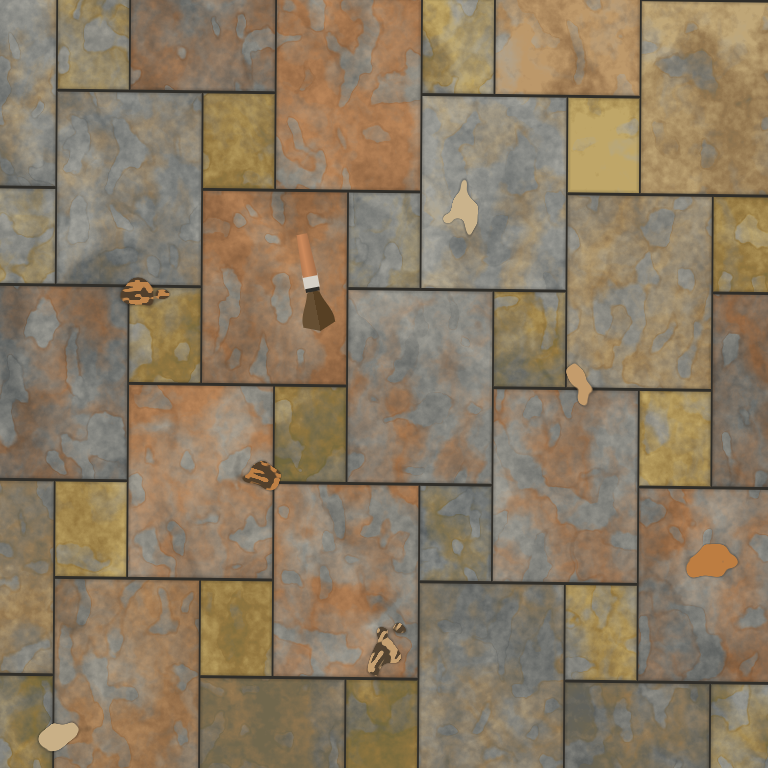
Reproduce this texture procedurally as a WebGL 1 fragment shader.

```glsl
precision highp float;
// Slate floor in a hopscotch pattern: each two-unit slab has a one-unit slab beside it.
// A cell's residue mod 5 gives its slab; noise mottles the stone between cool and warm
// tones. Dark joints, a few scraps and a small trowel lie on top.
uniform vec2 u_resolution;

#define UNIT vec2(0.0950, 0.1269)   // size of a small slab
#define ORIGIN vec2(0.4525, 0.3757) // corner of one large slab, y down
#define JOINT vec2(0.0012, 0.0019)  // half widths: upright, level
#define SLATE vec3(0.37, 0.37, 0.35)
#define ASH vec3(0.64, 0.62, 0.57)
#define OLIVE vec3(0.44, 0.40, 0.30)
#define OCHRE vec3(0.57, 0.46, 0.31)
#define SAND vec3(0.72, 0.62, 0.44)
#define RUST vec3(0.60, 0.41, 0.27)
#define GROUT vec3(0.19, 0.18, 0.16)
#define SCRAPS 7

float hash(vec2 p) {
  vec3 q = fract(p.xyx * 0.1031);
  q += dot(q, q.yzx + 33.33);
  return fract((q.x + q.y) * q.z);
}

float noise(vec2 p) {
  vec2 i = floor(p), f = fract(p);
  f = f * f * (3.0 - 2.0 * f);
  return mix(mix(hash(i), hash(i + vec2(1, 0)), f.x),
             mix(hash(i + vec2(0, 1)), hash(i + vec2(1, 1)), f.x), f.y);
}

float fbm(vec2 p) {
  float sum = 0.0, amp = 0.5;
  for (int i = 0; i < 5; i++) {
    sum += amp * noise(p);
    p = mat2(1.6, 1.2, -1.2, 1.6) * p + 7.3;
    amp *= 0.5;
  }
  return sum;
}

// Coverage of the inside of a signed distance, one pixel soft
float fill(float d) {
  return clamp(0.5 - d * u_resolution.y, 0.0, 1.0);
}

float box(vec2 p, vec2 halfSize) {
  vec2 d = abs(p) - halfSize;
  return max(d.x, d.y);
}

// Stone colour of a slab at canvas point p
vec3 stone(vec2 p, vec2 id, float isSmall) {
  float shade = hash(id + 3.7), heat = hash(id + 19.1), kind = hash(id + 41.3);
  vec2 q = p + 9.0 * vec2(shade, kind);
  vec2 warp = vec2(fbm(q * 14.0), fbm(q * 14.0 + 31.0)) - 0.5;
  float cloud = fbm(q * vec2(13.0, 10.0) + 2.5 * warp) - 0.5;
  float stain = fbm(q * vec2(19.0, 13.0) - 3.0 * warp + 50.0) - 0.5;
  float grain = fbm(q * 130.0) - 0.5;

  // Rounded mineral spots with a darker rim
  float blob = noise(q * vec2(48.0, 34.0) + 3.0 * warp);
  float spot = smoothstep(0.66, 0.76, blob);
  float rim = smoothstep(0.58, 0.67, blob) * (1.0 - spot);

  float light = 0.58 + 0.50 * (shade - 0.5) + 0.26 * (0.5 - p.y) + 1.1 * cloud
              + 0.55 * grain + 0.10 * isSmall - 0.14 * rim + 0.3 * (0.45 - shade) * spot;
  float warm = 0.50 + 1.1 * (heat - 0.5) + 1.9 * stain + 0.2 * isSmall
             + 0.25 * grain - 0.55 * spot + 0.12 * rim;
  light = clamp(light, 0.0, 1.1);
  warm = clamp(warm, 0.0, 1.0);

  vec3 cool = mix(SLATE, ASH, light) + vec3(-0.02, 0.0, 0.025) * (1.0 - heat);
  vec3 hot = mix(mix(OLIVE, OCHRE, min(2.0 * light, 1.0)), SAND, max(2.0 * light - 1.0, 0.0));
  hot = mix(hot, RUST * (0.75 + 0.4 * light), 0.8 * smoothstep(0.6, 0.8, kind) * (1.0 - isSmall));
  hot.b -= 0.06 * isSmall;
  return mix(cool, hot, warm);
}

// Torn flakes, each with a soft shadow
vec3 addScraps(vec3 col, vec2 p) {
  for (int i = 0; i < SCRAPS; i++) {
    float n = float(i), turn = 6.283 * hash(vec2(n, 5.0));
    vec2 q = p - vec2(fract(0.60 - 0.42 * n), 0.27 + 0.115 * n);
    vec2 axis = vec2(cos(turn), sin(turn));
    q = vec2(dot(q, axis), dot(q, vec2(-axis.y, axis.x)));
    float d = length(q * vec2(0.8, 1.3)) - 0.024 + 0.030 * (noise(q * 55.0 + 20.0 * n) - 0.4);
    float fleck = smoothstep(0.5, 0.65, noise(q * vec2(130.0, 260.0) + n));
    vec3 tint = mix(vec3(0.80, 0.74, 0.60), vec3(0.74, 0.48, 0.24), hash(vec2(n, 8.0)));
    tint = mix(tint, vec3(0.24, 0.20, 0.15), fleck * mod(n, 2.0) * 0.85);
    col *= 1.0 - 0.3 * smoothstep(0.005, -0.002, d);
    col = mix(col, tint, fill(d));
  }
  return col;
}

// Trowel: wooden handle, pale ferrule, brown blade
vec3 addTrowel(vec3 col, vec2 p) {
  vec2 q = mat2(0.98, 0.19, -0.19, 0.98) * (p - vec2(0.393, 0.305));
  float flare = mix(0.008, 0.021, smoothstep(0.073, 0.115, q.y));
  float blade = max(abs(q.x) - flare, abs(q.y - 0.101) - 0.027 + 0.4 * abs(q.x));
  col = mix(col, vec3(0.34, 0.25, 0.14) + 0.06 * step(0.0, -q.x), fill(blade));
  col = mix(col, GROUT, fill(box(q - vec2(0.0, 0.073), vec2(0.009, 0.003))));
  col = mix(col, vec3(0.84, 0.82, 0.78), fill(box(q - vec2(0.0, 0.062), vec2(0.010, 0.009))));
  vec3 wood = vec3(0.80, 0.54, 0.36) * (1.0 - 18.0 * abs(q.x + 0.002));
  return mix(col, wood, fill(box(q - vec2(0.0, 0.028), vec2(0.007 + 0.05 * q.y, 0.028))));
}

void main() {
  vec2 p = gl_FragCoord.xy / u_resolution;
  p.y = 1.0 - p.y;

  // Slightly turned grid; the residue tells which part of a slab the cell is
  vec2 g = (p - ORIGIN) / UNIT;
  g += vec2(0.0071, -0.0090) * g.yx;
  vec2 cell = floor(g);
  float part = floor(mod(cell.x - 2.0 * cell.y + 0.5, 5.0));
  float isSmall = 1.0 - step(0.5, abs(part - 2.0));
  float lower = step(2.5, part);
  vec2 corner = cell - vec2((1.0 - isSmall) * mod(part - lower, 2.0) * (1.0 - lower)
                            + step(3.5, part), lower);

  // Stone, worn edge, joint
  vec2 local = g - corner;
  vec2 edge = min(local, 2.0 - isSmall - local) * UNIT - JOINT;
  float inside = min(edge.x, edge.y);
  vec3 col = stone(p, corner, isSmall) * (0.86 + 0.14 * smoothstep(0.0, 0.005, inside));
  col = mix(GROUT, col, fill(-inside));
  gl_FragColor = vec4(addTrowel(addScraps(col, p), p), 1.0);
}
```
